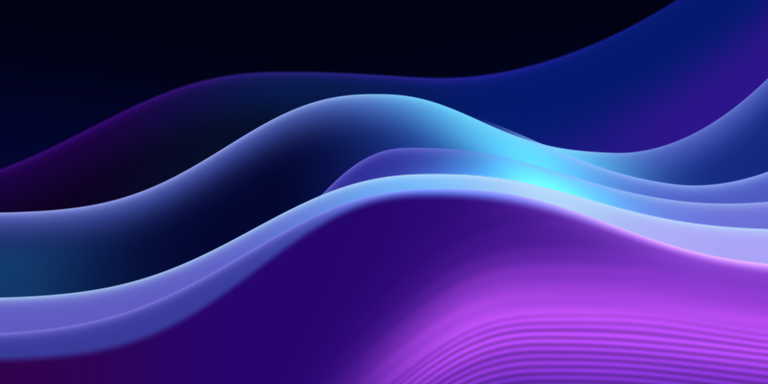
This background is drawn by a Shadertoy shader. Its source:

```glsl
// Flowing satin waves: dark blue sky behind, glowing cyan folds, violet silk in front.
// Each fold is the area under an asymmetric bell curve, painted from back to front
// with a soft body gradient and a bright rim; fine filaments follow the lowest fold.

#define SKY_DARK vec3(0.003, 0.008, 0.075)
#define NAVY     vec3(0.010, 0.025, 0.190)
#define ROYAL    vec3(0.015, 0.100, 0.430)
#define INDIGO   vec3(0.150, 0.020, 0.430)
#define VIOLET   vec3(0.330, 0.130, 0.670)
#define MAGENTA  vec3(0.740, 0.310, 0.960)
#define LAVENDER vec3(0.480, 0.460, 0.880)
#define CYAN     vec3(0.360, 0.840, 1.000)
#define ICE      vec3(0.740, 0.900, 1.000)
#define FILAMENT_FREQ 330.0

float hash(vec2 p) {
    return fract(sin(dot(p, vec2(127.1, 311.7))) * 4375.85);
}

float noise(vec2 p) {
    vec2 i = floor(p), f = fract(p);
    f = f * f * (3.0 - 2.0 * f);
    return mix(mix(hash(i), hash(i + vec2(1, 0)), f.x),
               mix(hash(i + vec2(0, 1)), hash(i + vec2(1, 1)), f.x), f.y);
}

// Height of a crest at 'top' that settles to base.x on its left and base.y on its right
float ridge(float x, vec2 top, vec2 base, vec2 width) {
    bool left = x < top.x;
    float t = abs(x - top.x) / (left ? width.x : width.y);
    return mix(left ? base.x : base.y, top.y, exp(-pow(t, 2.4)));
}

// Parabolic rise that begins at 'start'
float rise(float x, float start, float amount) {
    float t = max(x - start, 0.0);
    return amount * t * t;
}

float bell(float t, float width) {
    return exp(-t * t / (width * width));
}

// Coverage below an edge, given the depth under it
float cover(float depth, float soft) {
    return smoothstep(-soft, soft, depth);
}

// Light that fades with depth
float fade(float depth, float reach) {
    return exp(-max(depth, 0.0) / reach);
}

void mainImage(out vec4 fragColor, in vec2 fragCoord) {
    vec2 p = fragCoord / iResolution.xy * vec2(2.0, 1.0);
    float x = p.x, y = p.y;
    float soft = max(0.003, 0.8 / iResolution.y);
    float right = smoothstep(1.1, 1.8, x);
    float middle = bell(x - 1.3, 0.42);

    // Sky
    vec3 col = mix(NAVY, SKY_DARK, smoothstep(0.55, 1.0, y + 0.1 * bell(x - 0.8, 0.5)));

    // Far veil: purple, teal, then royal blue from left to right
    float d = ridge(x, vec2(0.74, 0.8125), vec2(0.48, 0.79), vec2(0.634, 0.35)) + rise(x, 1.1, 0.48) - y;
    vec3 body = mix(vec3(0.10, 0.01, 0.25), vec3(0.03, 0.10, 0.29), smoothstep(0.25, 0.8, x + 0.8 * d));
    body = mix(body, ROYAL, smoothstep(0.75, 1.4, x));
    body = mix(body, vec3(0.20, 0.08, 0.56), 0.85 * right * smoothstep(0.10, 0.32, d));
    body *= 1.0 - 0.45 * smoothstep(0.03, 0.16, d) * (1.0 - smoothstep(0.6, 1.1, x));
    body += vec3(0.16, 0.04, 0.26) * fade(d, 0.012) * (1.0 - 0.7 * right);
    col = mix(col, body, cover(d, 0.005));

    // Main fold: pale rim over a deep navy hollow
    d = ridge(x, vec2(0.98, 0.755), vec2(0.445, 0.60), vec2(0.49, 0.335)) + rise(x, 1.6, 1.23) - y;
    body = mix(NAVY, vec3(0.08, 0.16, 0.50), smoothstep(0.7, 1.15, x));
    body = mix(body, vec3(0.08, 0.28, 0.48), 0.8 * bell(x, 0.28) * smoothstep(0.0, 0.14, d));
    body = mix(body, vec3(0.33, 0.40, 0.78), 0.75 * bell(d, 0.075));
    float flow = y - 0.60 + 0.42 * (x - 1.4);
    body = mix(body, CYAN, bell(x - 1.4, 0.27) * bell(flow, 0.115));
    body = mix(body, mix(vec3(0.68, 0.73, 1.0), ICE, middle), (0.85 - 0.5 * right) * fade(d, 0.011));
    body = mix(body, CYAN, 0.7 * bell(x - 1.2, 0.26) * fade(d, 0.05));
    col = mix(col, body, cover(d, soft));

    // Right hand fold splitting off the main one
    d = ridge(x, vec2(1.0, 0.73), vec2(0.4, 0.505), vec2(0.5)) + rise(x, 1.75, 0.75) - y;
    body = mix(vec3(0.30, 0.35, 0.76), CYAN, bell(x - 1.38, 0.22));
    body = mix(body, vec3(0.62, 0.74, 1.0), 0.8 * fade(d, 0.014));
    col = mix(col, body, cover(d, soft) * smoothstep(1.2, 1.5, x));

    // Inner arc that continues as a lavender strip
    d = ridge(x, vec2(1.07, 0.615), vec2(0.20, 0.46), vec2(0.36, 0.5)) + rise(x, 1.75, 0.2) - y;
    body = mix(vec3(0.17, 0.15, 0.56), vec3(0.42, 0.43, 0.84), right);
    body = mix(body, CYAN, bell(x - 1.42, 0.23));
    body = mix(body, mix(LAVENDER, ICE, 0.7 * right), 0.75 * fade(d, 0.012));
    col = mix(col, body, cover(d, soft) * (1.0 - 0.5 * bell(x - 1.3, 0.12)));

    // Front fold: brightest crest
    d = ridge(x, vec2(1.13, 0.547), vec2(0.222, 0.40), vec2(0.59, 0.5)) - y;
    col += vec3(0.10, 0.22, 0.28) * bell(x - 1.35, 0.3) * fade(-d, 0.04) * step(d, 0.0);
    body = mix(vec3(0.37, 0.36, 0.76), vec3(0.42, 0.70, 0.98), bell(x - 1.12, 0.35));
    body = mix(body, vec3(0.67, 0.64, 0.97), right);
    body = mix(body, ICE, 0.8 * bell(x - 1.43, 0.24));
    body = mix(body, ICE, 0.85 * fade(d, 0.011));
    col = mix(col, body, cover(d, soft));

    // Second strip under the crest
    d = ridge(x, vec2(1.15, 0.508), vec2(0.125, 0.30), vec2(0.64, 0.55)) - y;
    body = mix(vec3(0.22, 0.23, 0.60), vec3(0.30, 0.42, 0.84), middle);
    body = mix(body, vec3(0.72, 0.48, 0.94), right);
    body += vec3(0.28, 0.25, 0.28) * fade(d, 0.011);
    col = mix(col, body, cover(d, 0.004));

    // Violet silk with a magenta fan of filaments
    d = ridge(x, vec2(1.12, 0.49), vec2(0.06, 0.28), vec2(0.56, 0.6)) - y;
    float fan = y - ridge(x, vec2(1.42, 0.19), vec2(-0.27, 0.11), vec2(0.55, 0.6));
    float streak = noise(vec2(x * 2.0, fan * 45.0));
    body = mix(vec3(0.19, 0.01, 0.31), INDIGO, smoothstep(0.0, 0.7, x));
    body = mix(body, VIOLET, smoothstep(0.9, 1.9, x + 0.6 * d) * (0.75 + 0.25 * streak));
    body = mix(body, vec3(0.62, 0.35, 0.88), 0.7 * right * fade(d, 0.05));
    float glow = bell(fan, fan > 0.0 ? 0.13 : 0.17) * smoothstep(0.7, 1.25, x);
    body = mix(body, MAGENTA, glow * (0.8 + 0.2 * streak));
    float lines = sin(fan * FILAMENT_FREQ + 5.0 * noise(vec2(x * 3.0, fan * 12.0)));
    body *= 1.0 + 0.13 * lines * smoothstep(0.02, -0.06, fan) * smoothstep(0.85, 1.2, x);
    col = mix(col, body, cover(d, 0.014));

    fragColor = vec4(clamp(col, 0.0, 1.0), 1.0);
}
```
